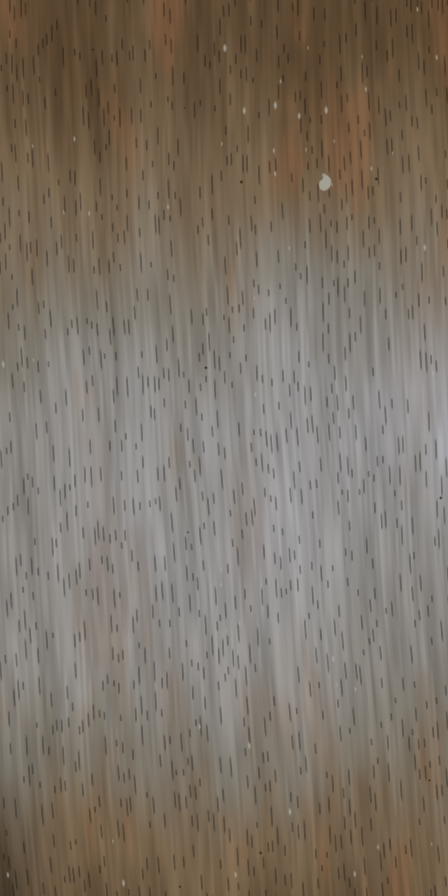
Write a Shadertoy shader that draws this texture.

```glsl
// Worn plywood board: brown at both ends, hazy grey in the middle with a soft sheen.
// Stretched noise makes the fibres, cells of short dashes make the pores, layered
// sines bend the grain, and sparse cells scatter pale flecks and dark specks.

const vec3 DARK_BROWN = vec3(0.355, 0.275, 0.190);
const vec3 WARM_BROWN = vec3(0.462, 0.388, 0.298);
const vec3 DULL_GREY  = vec3(0.488, 0.464, 0.420);
const vec3 HAZE_GREY  = vec3(0.543, 0.530, 0.510);
const vec3 SHEEN      = vec3(0.640, 0.642, 0.665);
const vec3 RUST       = vec3(0.500, 0.360, 0.250);
const vec3 CHIP       = vec3(0.660, 0.660, 0.620);
const float FIBRE_CONTRAST = 0.30;
const float PORE_DEPTH = 0.27;
const vec2 PORE_GRID  = vec2(85.0, 15.0);
const vec2 FLECK_GRID = vec2(16.0, 14.0);
const vec2 CHIP_AT    = vec2(0.725, 1.592);

float hash(vec2 p) {
    vec3 q = fract(p.xyx * vec3(0.1031, 0.1030, 0.0973));
    q += dot(q, q.yzx + 33.33);
    return fract((q.x + q.y) * q.z);
}

float noise(vec2 p) {
    vec2 i = floor(p), f = fract(p);
    f = f * f * (3.0 - 2.0 * f);
    return mix(mix(hash(i), hash(i + vec2(1, 0)), f.x),
               mix(hash(i + vec2(0, 1)), hash(i + vec2(1, 1)), f.x), f.y);
}

// Signed noise layers, each octave finer than the last
float layers(vec2 p) {
    float sum = 0.0, amp = 0.5;
    for (int i = 0; i < 4; i++) {
        sum += amp * (noise(p) - 0.5);
        p = p * 2.03 + 17.3;
        amp *= 0.55;
    }
    return sum;
}

float glow(vec2 p, vec2 centre, vec2 size) {
    vec2 d = (p - centre) / size;
    return exp(-dot(d, d));
}

// Short dark dashes, one at most per cell, columns shifted against each other
float pores(vec2 p, float px) {
    vec2 g = p * PORE_GRID;
    g.y += 7.0 * hash(vec2(floor(g.x), 5.0));
    vec2 id = floor(g);
    vec2 d = fract(g) - vec2(0.3 + 0.4 * hash(id + 3.1), 0.5);
    float halfLength = mix(0.12, 0.44, hash(id + 9.7));
    float across = 1.0 - smoothstep(0.0006, 0.0012 + px, abs(d.x) / PORE_GRID.x);
    float along = 1.0 - smoothstep(halfLength * 0.5, halfLength, abs(d.y));
    return across * along * step(0.58, hash(id + 21.0));
}

// Sparse small spots; density is the chance that a cell holds one
float spots(vec2 p, float density, float seed, float stretch, float px) {
    vec2 g = p * FLECK_GRID;
    vec2 id = floor(g) + seed;
    vec2 jitter = vec2(hash(id + 1.3), hash(id + 4.7)) * 0.6 + 0.2;
    vec2 d = (fract(g) - jitter) / FLECK_GRID;
    d.y /= stretch;
    float radius = mix(0.001, 0.0035, hash(id + 8.9));
    return (1.0 - smoothstep(radius - px, radius + px, length(d))) * step(hash(id), density);
}

void mainImage(out vec4 fragColor, in vec2 fragCoord) {
    float px = 2.0 / iResolution.y;
    vec2 p = fragCoord * px;

    // Grain space: leaning more towards the bottom, gently bent
    vec2 q = p;
    q.x += 0.08 * p.y - 0.0125 * p.y * p.y;
    q.x += 0.003 * sin(4.0 * p.y + 5.0 * p.x) + 0.0015 * sin(11.0 * p.y - 7.0 * p.x);

    // Fibres from hair thin to broad bands
    float fine = noise(q * vec2(165.0, 9.0)) - 0.5;
    float medium = noise(q * vec2(75.0, 4.0) + 40.0) - 0.5;
    float band = layers(q * vec2(15.0, 1.2) + 80.0);
    float blotch = layers(p * vec2(4.5, 3.0) + 11.0);

    // Haze hides the brown towards the middle of the board
    float haze = smoothstep(-0.35, 0.75, p.y) * (1.0 - smoothstep(0.95, 2.0, p.y));
    haze -= 0.12 * glow(p, vec2(0.0, 1.1), vec2(0.15, 0.5));
    haze += 0.30 * blotch + 0.22 * band + 0.10 * medium;
    vec3 col = mix(DARK_BROWN, WARM_BROWN, smoothstep(-0.05, 0.38, haze));
    col = mix(col, DULL_GREY, smoothstep(0.32, 0.72, haze));
    col = mix(col, HAZE_GREY, smoothstep(0.65, 0.98, haze));

    // Rusty stains, strongest on the bare upper wood
    float stain = smoothstep(0.04, 0.30, layers(q * vec2(8.0, 3.0) + 63.0));
    col = mix(col, RUST, stain * mix(0.65, 0.22, smoothstep(0.2, 0.8, haze)));
    col = mix(col, RUST, 0.30 * glow(p, vec2(0.55, 0.82), vec2(0.035, 0.13)));

    // Cool reflected light, wide in the centre and bright at the right
    float sheen = 0.42 * glow(p, vec2(0.52, 0.92), vec2(0.38, 0.40));
    sheen += 0.60 * glow(p, vec2(0.95, 1.04), vec2(0.17, 0.22));
    col = mix(col, SHEEN, clamp(sheen * (1.0 + 1.6 * blotch + 0.8 * band), 0.0, 0.9));

    // Grain relief and pores
    float relief = 0.50 * fine + 0.32 * medium + 0.35 * band;
    col *= 1.0 + FIBRE_CONTRAST * relief;
    col *= 1.0 - PORE_DEPTH * pores(q, px);
    col *= 1.0 - 0.35 * glow(p, vec2(0.0, 0.0), vec2(0.09, 0.25));

    // Pale flecks gather near the chip, dark specks are rare
    float cluster = glow(p, vec2(0.68, 1.70), vec2(0.14, 0.20));
    col = mix(col, CHIP, 0.75 * spots(q, 0.07 + 0.45 * cluster, 0.0, 2.2, px));
    col = mix(col, DARK_BROWN * 0.5, 0.8 * spots(p, 0.015, 50.0, 1.0, px));
    vec2 d = (p - CHIP_AT) * vec2(1.25, 0.85);
    float edge = length(d) - 0.015 - 0.014 * (noise(p * 75.0) - 0.5);
    col = mix(col, CHIP, 0.85 * (1.0 - smoothstep(-px, px, edge)));

    fragColor = vec4(clamp(col, 0.0, 1.0), 1.0);
}
```
